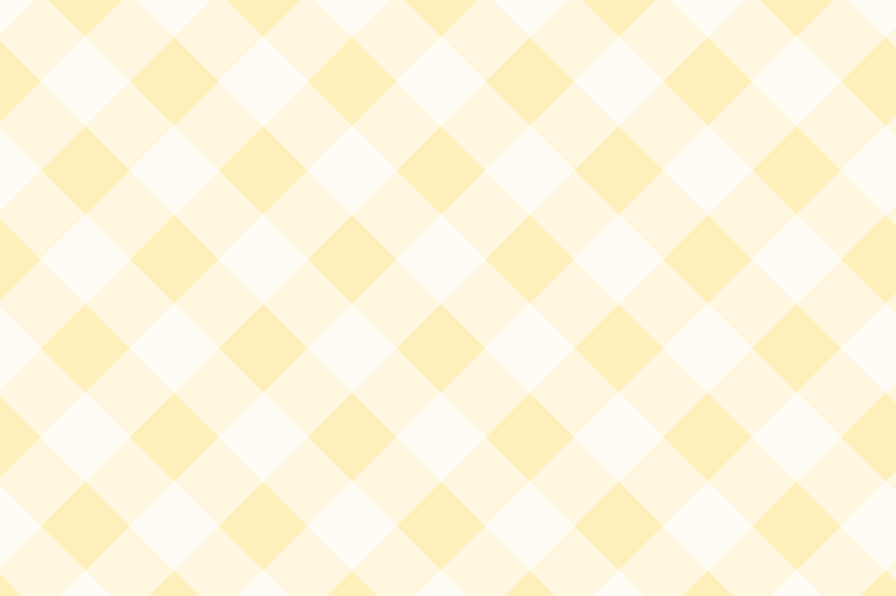
Give the GLSL for this pattern, as a WebGL 1 fragment shader.

```glsl
precision highp float;

uniform vec2 u_resolution;

// Lengths are fractions of the canvas width, measured from its centre.
const float PERIOD = 0.19844;                     // diamond spacing across and down
const float BAND_SHARE = 0.497;                   // part of each period covered by a band
const vec2 CROSSING = vec2(-0.0078, -0.0560);     // centre of one dark diamond
const vec3 CREAM = vec3(1.0, 0.99, 0.96);
const vec3 PALE_YELLOW = vec3(1.0, 0.97, 0.88);
const vec3 YELLOW = vec3(1.0, 0.937, 0.73);

// Coverage of repeating bands centred on whole numbers.
float bandCoverage(float coord, float pixel) {
  float fromCentre = abs(fract(coord + 0.5) - 0.5);
  float edge = fromCentre - 0.5 * BAND_SHARE;
  return 1.0 - smoothstep(-0.7 * pixel, 0.7 * pixel, edge);
}

void main() {
  vec2 p = (gl_FragCoord.xy - 0.5 * u_resolution) / u_resolution.x - CROSSING;

  // Diagonal axes, one unit per repeat
  vec2 diagonal = vec2(p.x + p.y, p.x - p.y) / PERIOD;
  float pixel = sqrt(2.0) / (u_resolution.x * PERIOD);

  float rising = bandCoverage(diagonal.y, pixel);
  float falling = bandCoverage(diagonal.x, pixel);

  // Overlapping bands deepen the colour
  vec3 outside = mix(CREAM, PALE_YELLOW, rising);
  vec3 inside = mix(PALE_YELLOW, YELLOW, rising);
  gl_FragColor = vec4(mix(outside, inside, falling), 1.0);
}
```
